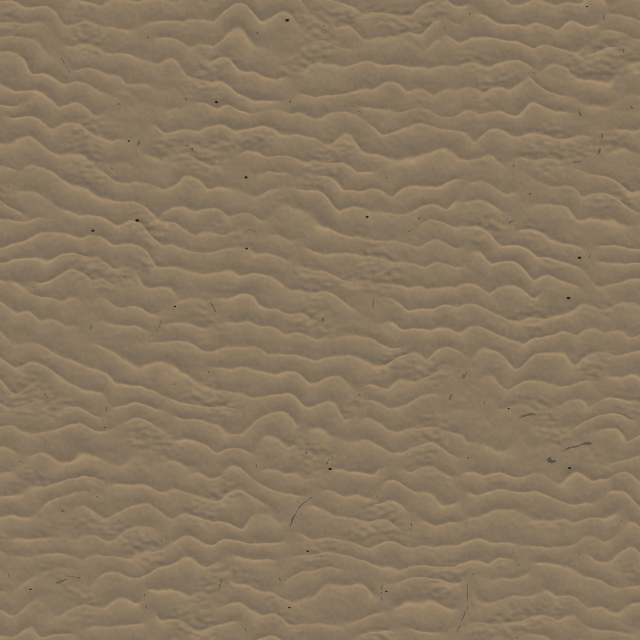
Give the GLSL for this texture, as a Shadertoy shader.

```glsl
// Wind-rippled sand: short humped ridges in low light, with rough patches and dark specks.

const vec3 SAND_MID = vec3(0.538, 0.467, 0.376);
const vec3 TONE_STEP = vec3(0.045, 0.035, 0.021);  // colour change per unit of tone
const vec3 SPECK_COLOR = vec3(0.13, 0.11, 0.09);

const float TAU = 6.2831853;
const float RIPPLE_COUNT = 28.5;       // ridges per canvas height
const float RIPPLE_TILT = 0.13;        // mean angle, falling to the right
const float TILT_SPREAD = 0.6;
const float PHASE_SPREAD = 0.82;       // more spread gives more forks
const vec2 PACKET_GRID = vec2(8.5, 11.0);
const float CREST_SHARPNESS = 0.86;
const float RIPPLE_CONTRAST = 0.86;
const float CREST_GLOW = 0.95;
const float HUMP_HEIGHT = 0.046;
const vec2 HUMP_SCALE = vec2(13.0, 8.5);
const vec2 LIGHT_DIR = vec2(-0.35, -0.94);
const float GRAIN_CONTRAST = 0.55;
const float ROUGH_CONTRAST = 2.0;
const float SPECK_GRID = 16.0;
const float SPECK_CHANCE = 0.11;

vec2 hash2(vec2 p) {
    vec3 q = fract(p.xyx * vec3(0.1031, 0.1030, 0.0973));
    q += dot(q, q.yzx + 33.33);
    return fract((q.xx + q.yz) * q.zy);
}

float cornerSlope(vec2 cell, vec2 offset) {
    float angle = TAU * hash2(cell + 57.0).x;
    return dot(vec2(cos(angle), sin(angle)), offset);
}

// Gradient noise, roughly -0.7 to 0.7
float gradientNoise(vec2 p) {
    vec2 i = floor(p), f = fract(p);
    vec2 u = f * f * f * (f * (f * 6.0 - 15.0) + 10.0);
    vec2 e = vec2(0.0, 1.0);
    float low = mix(cornerSlope(i, f), cornerSlope(i + e.yx, f - e.yx), u.x);
    float high = mix(cornerSlope(i + e.xy, f - e.xy), cornerSlope(i + e.yy, f - e.yy), u.x);
    return mix(low, high, u.y);
}

// Raises the ridges into rounded humps that meet in cusps
vec2 humpWarp(vec2 p) {
    float n = gradientNoise(p * HUMP_SCALE + 3.7);
    float lift = HUMP_HEIGHT * sqrt(n * n + 0.003);
    lift += 0.014 * gradientNoise(p * 5.0 + 20.0);
    lift += 0.009 * gradientNoise(p * vec2(27.0, 20.0) + 41.0);
    lift += 0.002 * gradientNoise(p * vec2(70.0, 60.0) + 7.0);
    return p - vec2(0.0, lift);
}

// Sums wave packets; returns ripple phase and how well the packets agree
vec2 ripplePhase(vec2 p) {
    vec2 cell = floor(p * PACKET_GRID);
    vec2 meanNormal = vec2(sin(RIPPLE_TILT), cos(RIPPLE_TILT));
    vec2 wave = vec2(0.0);
    float total = 1e-4;
    for (int y = -1; y <= 1; y++)
    for (int x = -1; x <= 1; x++) {
        vec2 id = cell + vec2(x, y);
        vec2 center = (id + 0.1 + 0.8 * hash2(id + 11.0)) / PACKET_GRID;
        vec2 rnd = hash2(id + 83.0) - 0.5;
        vec2 d = p - center;
        float weight = max(0.0, 1.0 - dot(d * PACKET_GRID, d * PACKET_GRID));
        weight *= weight;
        float tilt = RIPPLE_TILT + TILT_SPREAD * rnd.x;
        float cycles = dot(meanNormal, center) + dot(vec2(sin(tilt), cos(tilt)), d);
        float phase = TAU * (RIPPLE_COUNT * cycles + PHASE_SPREAD * rnd.y);
        wave += weight * vec2(cos(phase), sin(phase));
        total += weight;
    }
    return vec2(atan(wave.y, wave.x + 1e-6), length(wave) / total);
}

// Noise lit as a relief
float relief(vec2 p, vec2 scale, float reach) {
    return gradientNoise(p * scale) - gradientNoise((p + LIGHT_DIR * reach) * scale);
}

float speckMask(vec2 p, float pixel) {
    vec2 id = floor(p * SPECK_GRID);
    vec2 rnd = hash2(id + 131.0);
    vec2 center = (id + 0.15 + 0.7 * hash2(id + 171.0)) / SPECK_GRID;
    float radius = mix(0.0008, 0.0026, rnd.y * rnd.y);
    float dist = length((p - center) * vec2(0.85, 1.15));
    return step(rnd.x, SPECK_CHANCE) * (1.0 - smoothstep(radius - pixel, radius + pixel, dist));
}

void mainImage(out vec4 fragColor, in vec2 fragCoord) {
    vec2 p = fragCoord / iResolution.y;

    // Ridges: lit lower face, crisp crest, shade above it
    vec2 ripple = ripplePhase(humpWarp(p));
    float strength = smoothstep(0.05, 0.65, ripple.y);
    float sharp = CREST_SHARPNESS * strength;
    float face = -atan(sharp * sin(ripple.x), 1.0 - sharp * cos(ripple.x));
    float crest = strength * exp(9.0 * (cos(ripple.x + 0.4) - 1.0));
    float local = 1.0 + 0.6 * gradientNoise(p * 9.0 + 9.0);
    float tone = local * (RIPPLE_CONTRAST * face + CREST_GLOW * (crest - 0.12));

    // Soft lumps, fine grain and rough patches away from the crests
    tone += 0.6 * relief(p + 5.0, vec2(30.0, 44.0), 0.009);
    tone += GRAIN_CONTRAST * (gradientNoise(p * 190.0) + relief(p, vec2(95.0), 0.004));
    float patches = smoothstep(0.05, 0.35, gradientNoise(p * vec2(11.0, 15.0) + 60.0));
    tone += ROUGH_CONTRAST * patches * (1.0 - crest) * relief(p + 2.0, vec2(75.0, 120.0), 0.004);

    vec3 color = SAND_MID + TONE_STEP * tone;
    color = mix(color, SPECK_COLOR, 0.9 * speckMask(p, 0.6 / iResolution.y));
    fragColor = vec4(color, 1.0);
}
```
